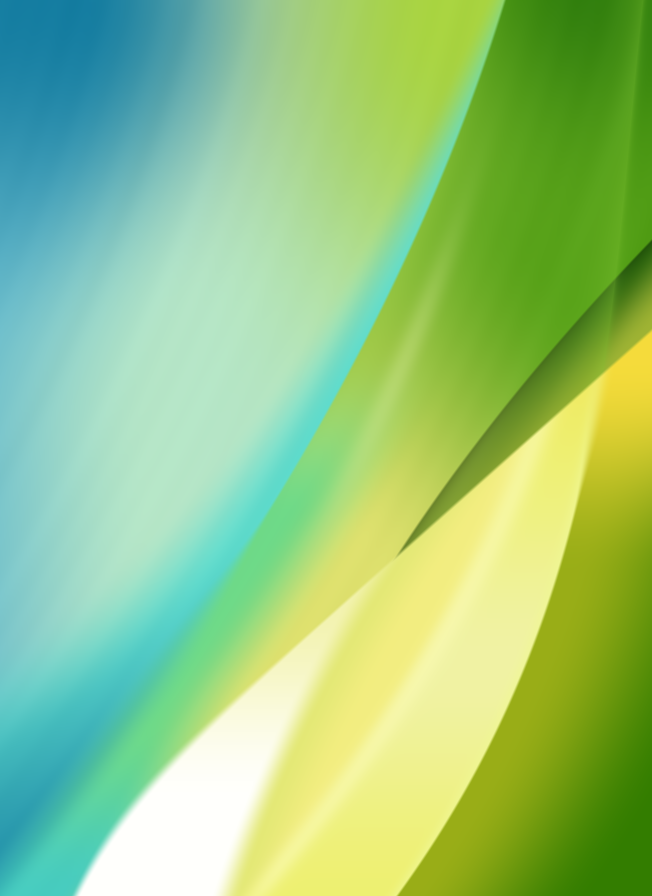
A Shadertoy shader for this background:

```glsl
// Silky abstract background: blue, green and yellow veils crossing on a diagonal.
// Each fold is bounded by a polynomial curve; the signed offsets from those
// curves drive soft colour ramps, narrow glows and the layer masks.

// Smooth ramp from 0 at a to 1 at b; a may exceed b.
float ramp(float a, float b, float x) {
    float t = clamp((x - a) / (b - a), 0.0, 1.0);
    return t * t * (3.0 - 2.0 * t);
}

float glow(float x, float width) {
    return exp(-x * x / (width * width));
}

// Cubic polynomial with coefficients k, lowest power first.
float curve(vec4 k, float t) {
    return k.x + t * (k.y + t * (k.z + t * k.w));
}

float slopeAt(float cell) {
    return fract(sin(cell * 127.1) * 437.58) * 2.0 - 1.0;
}

// One-dimensional gradient noise.
float gradientNoise(float x) {
    float cell = floor(x), f = x - cell;
    return mix(slopeAt(cell) * f, slopeAt(cell + 1.0) * (f - 1.0), ramp(0.0, 1.0, f));
}

// Blue to mint to lime veil, with a turquoise fold at its foot.
vec3 skyVeil(vec2 p) {
    vec3 deepBlue = vec3(0.08, 0.49, 0.63), sky = vec3(0.40, 0.73, 0.80);
    vec3 mint = vec3(0.71, 0.90, 0.78), lime = vec3(0.66, 0.83, 0.25);
    vec3 turquoise = vec3(0.37, 0.86, 0.80), lagoon = vec3(0.13, 0.56, 0.66);

    vec3 col = mix(sky, deepBlue, ramp(0.6, 1.0, p.y));
    float start = mix(-0.12, 0.12, ramp(0.5, 1.0, p.y));
    mint *= 1.0 - 0.12 * ramp(0.65, 1.0, p.y);
    col = mix(col, mint, ramp(start, start + 0.36, p.x));
    col = mix(col, lime, ramp(0.28, 0.68, p.x) * ramp(0.42, 0.98, p.y));

    float aboveFold = p.y - curve(vec4(0.206, 0.33, 0.85, 0.0), p.x);
    vec3 fold = mix(turquoise, lagoon, ramp(0.3, 0.0, p.y - 0.3 * p.x));
    return mix(col, fold, ramp(0.08, -0.05, aboveFold));
}

// Green veil turning yellow downward; side is the offset from its left edge.
vec3 greenVeil(vec2 p, float side) {
    vec3 leaf = vec3(0.32, 0.62, 0.08), yellow = vec3(0.87, 0.88, 0.43);
    vec3 lime = vec3(0.60, 0.79, 0.27), forest = vec3(0.13, 0.44, 0.03);
    vec3 aqua = vec3(0.28, 0.80, 0.75), emerald = vec3(0.43, 0.85, 0.53);

    vec3 col = mix(leaf, yellow, ramp(0.82, 0.47, p.y + 0.5 * side));
    float nearEdge = exp(-max(side, 0.0) / 0.1);
    col = mix(col, lime, 0.65 * nearEdge * ramp(1.1, 0.75, p.y) * ramp(0.4, 0.6, p.y));
    col = mix(col, forest, 0.85 * glow(length(p - vec2(0.93, 1.02)), 0.16));

    float spread = 0.08 * ramp(0.25, 0.0, p.y);
    vec3 band = mix(aqua, emerald, ramp(0.0, 0.2, p.y));
    col = mix(col, band, ramp(0.17, 0.03, side - spread) * ramp(0.62, 0.42, p.y));

    float streak = glow(side - 0.16 + 0.14 * p.y, 0.02) * glow(p.y - 0.58, 0.16);
    return mix(col, vec3(0.82, 0.91, 0.58), 0.4 * streak);
}

// Shaded wedge; side is the offset from its dark upper edge.
vec3 shadowWedge(vec2 p, float side) {
    vec3 dark = mix(vec3(0.50, 0.62, 0.20), vec3(0.17, 0.40, 0.06), ramp(0.65, 1.0, p.x));
    vec3 col = mix(dark, vec3(0.62, 0.70, 0.20), ramp(0.0, 0.12, side));
    return col * (1.0 - 0.2 * exp(-max(side, 0.0) / 0.012));
}

// Olive ground right of the petal, gold above and deep green at the corner.
vec3 oliveGround(vec2 p, float side) {
    vec3 col = mix(vec3(0.60, 0.68, 0.09), vec3(0.20, 0.49, 0.0), ramp(0.02, 0.30, side));
    return mix(col, vec3(0.96, 0.86, 0.23), ramp(0.36, 0.6, p.y));
}

// White fold, yellow fold and pale petal, ordered left to right.
vec3 brightFolds(vec2 p, float crease, float inner, float rim) {
    vec3 white = mix(vec3(0.95, 0.95, 0.68), vec3(1.0, 1.0, 0.99), ramp(0.34, 0.1, p.y));
    vec3 yellow = mix(vec3(0.89, 0.91, 0.46), vec3(0.95, 0.93, 0.50), ramp(0.0, 0.08, crease));
    vec3 petal = mix(vec3(0.93, 0.94, 0.42), vec3(0.94, 0.95, 0.64), glow(p.y - 0.26, 0.17));
    petal = mix(petal, vec3(0.95, 0.87, 0.30), 0.5 * ramp(0.45, 0.65, p.y));
    petal = mix(petal, vec3(0.94, 0.97, 0.58), 0.6 * glow(rim, 0.012));

    vec3 col = mix(white, yellow, ramp(-0.035, 0.012, crease));
    col = mix(col, petal, ramp(-0.03, 0.01, inner));
    float shine = glow(inner, 0.022) * ramp(-0.02, 0.06, crease);
    col = mix(col, vec3(0.98, 0.98, 0.70), 0.6 * shine);
    float rimBlur = mix(0.003, 0.02, ramp(0.42, 0.6, p.y));
    return mix(col, oliveGround(p, rim), ramp(-rimBlur, rimBlur, rim));
}

void mainImage(out vec4 fragColor, in vec2 fragCoord) {
    vec2 p = fragCoord / iResolution.xy;

    // Signed offsets from the boundary curves.
    float veil = p.x - curve(vec4(-0.0234, 1.176, -0.378, 0.0), p.y);
    float crease = p.x - curve(vec4(0.358, 0.43, 0.61, 0.0), p.y);
    float inner = p.x - curve(vec4(0.39, 1.2, -0.70, 0.0), p.y);
    float rim = p.x - curve(vec4(0.609, 1.003, -1.029, 0.403), p.y);
    float ridge = p.y + 0.0134 - 0.645 * p.x + 0.061 * exp((0.116 - p.x) / 0.07);

    // Veils, wedge and the long light streak beside the rim.
    float veilBlur = mix(0.05, 0.003, ramp(0.2, 0.45, p.y));
    vec3 col = mix(skyVeil(p), greenVeil(p, veil), ramp(-veilBlur, veilBlur, veil));
    col = mix(col, shadowWedge(p, crease), ramp(-0.003, 0.003, crease));
    float streak = exp(-abs(rim) / (rim < 0.0 ? 0.05 : 0.006));
    col = mix(col, vec3(0.50, 0.76, 0.20), 0.4 * streak * ramp(0.45, 0.6, p.y));

    // Faint silk threads, then the bright folds in front.
    col += 0.025 * gradientNoise(veil * 28.0 + p.y * 2.0);
    float ridgeBlur = mix(0.012, 0.003, ramp(0.15, 0.5, p.x));
    col = mix(col, brightFolds(p, crease, inner, rim), ramp(ridgeBlur, -ridgeBlur, ridge));

    fragColor = vec4(clamp(col, 0.0, 1.0), 1.0);
}
```
